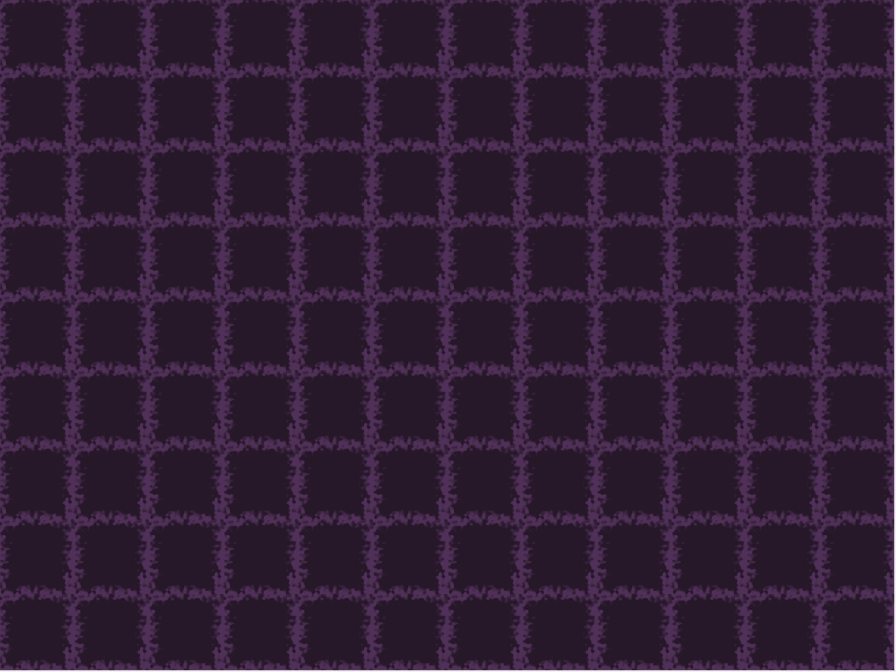
Write a Shadertoy shader that draws this pattern.

```glsl
// Dark plum square tiles parted by ragged violet seams, identical in every repeat.
// Each seam is a soft ridge around a wavy centre line, broken up by smooth
// cellular speckle that wraps at the tile border; a pale hairline ends the sheet.

const float ROWS = 9.0;                            // tiles down; 12 across at 4:3
const float GRAIN = 24.0;                          // speckle cells per tile side
const vec2 SEAM_CENTRE = vec2(-0.020, 0.025);      // seam offset from tile corner
const vec2 SEAM_HALF_WIDTH = vec2(0.125, 0.085);   // upright seam, level seam
const float SEAM_ARCH = 0.030;                     // rise of level seam mid-tile
const float CORNER_BLEND = 0.30;                   // rounding where seams cross
const float RAGGEDNESS = 1.75;
const float TONE_LOW = -0.12;
const float TONE_HIGH = 1.05;
const float HAIRLINE = 1.0 / 384.0;                // width, in canvas heights
const vec3 TILE_COLOUR = vec3(0.148, 0.090, 0.160);
const vec3 SEAM_COLOUR = vec3(0.315, 0.190, 0.345);
const vec3 HAIRLINE_COLOUR = vec3(0.96, 0.95, 0.96);
const float TAU = 6.2831853;

vec3 hash3(vec2 cell) {
    vec3 q = fract(cell.xyx * vec3(0.1031, 0.1030, 0.0973));
    q += dot(q, q.yxz + 33.33);
    return fract((q.xxy + q.yzz) * q.zyx);
}

// Blend of random values around jittered points, periodic over one tile
float cellularSpeckle(vec2 uv) {
    vec2 p = uv * GRAIN;
    vec2 cell = floor(p);
    float total = 0.0;
    float weightSum = 0.0;
    for (int j = -1; j <= 1; j++) {
        for (int i = -1; i <= 1; i++) {
            vec2 neighbour = cell + vec2(i, j);
            vec3 rnd = hash3(mod(neighbour, GRAIN) + 7.0);
            vec2 away = p - neighbour - 0.15 - 0.7 * rnd.xy;
            float weight = exp(-4.0 * dot(away, away));
            total += weight * rnd.z;
            weightSum += weight;
        }
    }
    return total / max(weightSum, 1e-4);
}

// Layered sines that close over one tile
float wave(float t) {
    return 0.008 * sin(TAU * 3.0 * t + 0.8) + 0.006 * sin(TAU * 5.0 * t + 2.1);
}

float smoothMax(float a, float b, float k) {
    float h = max(k - abs(a - b), 0.0) / k;
    return max(a, b) + 0.25 * h * h * k;
}

// One on the seam centre, zero at its edge, negative inside the tile
float seamRidge(vec2 uv) {
    float arch = SEAM_ARCH * (0.5 - 0.5 * cos(TAU * uv.x));
    vec2 centre = SEAM_CENTRE + vec2(wave(uv.y), arch + wave(uv.x + 0.3));
    vec2 offset = abs(fract(uv - centre + 0.5) - 0.5);
    vec2 ridge = 1.0 - offset / SEAM_HALF_WIDTH;
    return smoothMax(ridge.x, ridge.y, CORNER_BLEND);
}

// Coverage of the pale line along the right and bottom borders
float hairlineCoverage(vec2 fragCoord) {
    float borderDistance = min(fragCoord.y, iResolution.x - fragCoord.x);
    return clamp(HAIRLINE * iResolution.y - borderDistance + 0.5, 0.0, 1.0);
}

void mainImage(out vec4 fragColor, in vec2 fragCoord) {
    vec2 uv = fract(fragCoord / iResolution.y * ROWS);

    // Ragged seam coverage, with a soft threshold between tile and seam
    float roughness = RAGGEDNESS * (cellularSpeckle(uv) - 0.5);
    float tone = smoothstep(TONE_LOW, TONE_HIGH, seamRidge(uv) + roughness);
    vec3 colour = mix(TILE_COLOUR, SEAM_COLOUR, tone);

    colour = mix(colour, HAIRLINE_COLOUR, hairlineCoverage(fragCoord));
    fragColor = vec4(colour, 1.0);
}
```
